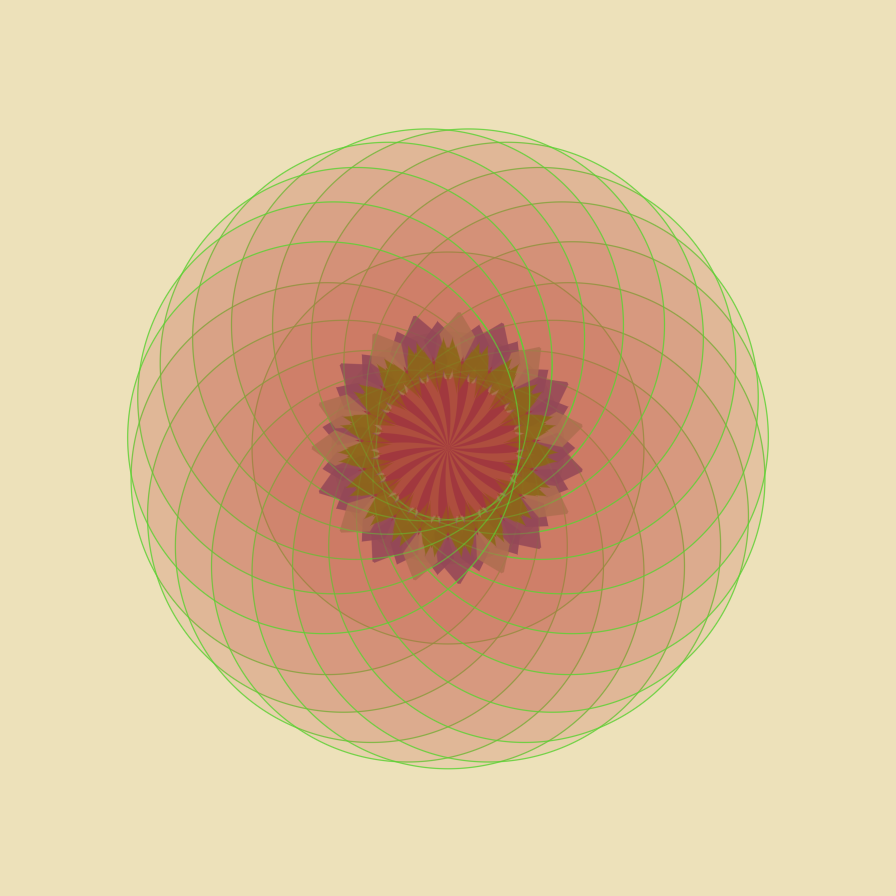
Write a Shadertoy shader that draws this background.

```glsl
const float PI = 3.14159265;
const float COUNT = 19.0;
const float STEP = 2.0 * PI / COUNT;
const float ORBIT = 0.1393;
const float RADIUS = 0.2187;

const vec3 CREAM = vec3(0.93, 0.882, 0.73);
const vec3 CORAL = vec3(0.76, 0.34, 0.28);
const vec3 GREEN = vec3(0.36, 0.82, 0.20);
const vec3 PURPLE = vec3(0.58, 0.28, 0.34);
const vec3 BROWN = vec3(0.68, 0.43, 0.31);
const vec3 OLIVE = vec3(0.55, 0.40, 0.09);
const vec3 RUST = vec3(0.61, 0.30, 0.14);
const vec3 CRIMSON = vec3(0.63, 0.21, 0.24);
const vec3 EMBER = vec3(0.68, 0.30, 0.24);

float mask(float d, float px) {
    return smoothstep(px, -px, d);
}

float stroke(float d, float px) {
    return mask(abs(d) - 0.0007, px);
}

// Local coordinates of the nearest radial sector, with its index in z
vec3 sector(vec2 p, float offset) {
    float a = atan(p.x, p.y) - offset;
    float index = floor(a / STEP + 0.5);
    a -= index * STEP;
    return vec3(length(p) * vec2(sin(a), cos(a)), index);
}

// Four-sided blade pointing outward along y
float kite(vec2 q, float tip, float waist, float base, float halfWidth) {
    float rise = (q.y - base) / (waist - base);
    float fall = (tip - q.y) / (tip - waist);
    return 0.75 * (abs(q.x) - halfWidth * min(rise, fall));
}

// Forked crown with two inward spikes
float crown(vec2 q) {
    float side = abs(q.x);
    float fork = kite(vec2(side - 0.005, q.y), 0.122, 0.108, 0.085, 0.005);
    float body = kite(q, 0.113, 0.098, 0.075, 0.010);
    float spike = kite(vec2(side - 0.0095, q.y), 0.112, 0.092, 0.063, 0.006);
    return min(fork, min(body, spike));
}

// Centres run anticlockwise, starting at the lower left
float ringCircle(vec2 p, float i) {
    float a = -0.5 * PI + (i - 4.0) * STEP;
    return length(p - ORBIT * vec2(cos(a), sin(a))) - RADIUS;
}

vec3 paintCircle(vec3 color, float d, float px) {
    color = mix(color, CORAL, 0.115 * mask(d, px));
    return mix(color, GREEN, 0.85 * stroke(d, px));
}

vec3 paintPetals(vec3 color, vec2 p, float px) {
    vec3 petal = sector(p, 0.25 * STEP);
    vec3 gap = sector(p, 0.75 * STEP);
    float isPurple = mod(mod(petal.z + 4.0, COUNT), 2.0);
    color = mix(color, BROWN, 0.9 * mask(length(p) - 0.130, px));
    color = mix(color, PURPLE, 0.9 * mask(kite(gap.xy, 0.142, 0.122, 0.075, 0.017), px));
    float blade = kite(petal.xy, 0.154, 0.126, 0.075, 0.020);
    blade = max(blade, length(p) - 0.152);
    return mix(color, mix(BROWN, PURPLE, isPurple), 0.85 * mask(blade, px));
}

vec3 paintHeart(vec3 color, vec2 p, float px) {
    float r = length(p);
    vec3 gap = sector(p, 0.5 * STEP);
    float heart = min(r - 0.077, kite(gap.xy, 0.103, 0.075, 0.035, 0.010));
    float wave = sin(COUNT * (atan(p.x, p.y) + 2.5 * r));
    vec3 rays = mix(CRIMSON, EMBER, mask(wave * r / COUNT, px));
    color = mix(color, rays, 0.95 * mask(heart, px));
    vec3 gold = mix(RUST, OLIVE, smoothstep(0.068, 0.094, r));
    return mix(color, gold, 0.9 * mask(crown(sector(p, 0.0).xy), px));
}

void mainImage(out vec4 fragColor, in vec2 fragCoord) {
    float size = min(iResolution.x, iResolution.y);
    vec2 p = (fragCoord - 0.5 * iResolution.xy) / size;
    float px = 0.7 / size;

    // Translucent discs, each veiling the earlier outlines
    vec3 color = paintCircle(CREAM, length(p) - RADIUS, px);
    for (float i = 0.0; i < COUNT; i++) {
        color = paintCircle(color, ringCircle(p, i), px);
    }

    // Flower
    color = paintPetals(color, p, px);
    color = paintHeart(color, p, px);

    // Outlines crossing the flower, strongest for the latest discs
    float flower = mask(length(p) - 0.152, px);
    for (float i = 0.0; i < COUNT; i++) {
        float strength = 0.75 * pow(0.86, COUNT - 1.0 - i);
        color = mix(color, GREEN, strength * flower * stroke(ringCircle(p, i), px));
    }

    fragColor = vec4(color, 1.0);
}
```
